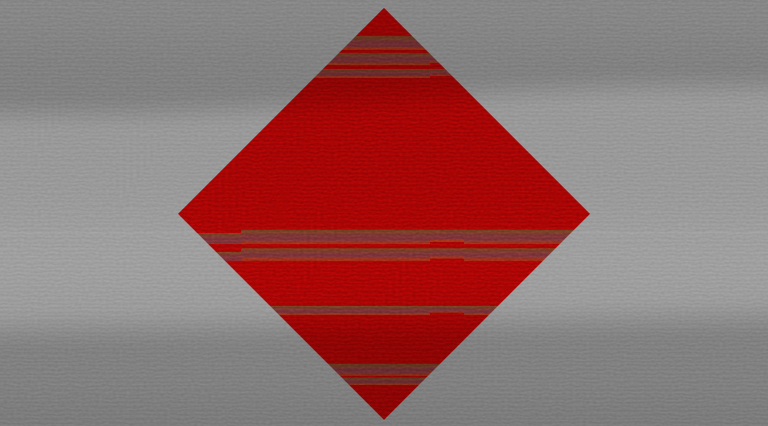
Give the GLSL for this background, as a Shadertoy shader.

```glsl
const vec3 RED = vec3(0.625, 0.018, 0.018);
const vec3 OLIVE = vec3(0.44, 0.24, 0.13);
const vec3 PURPLE = vec3(0.46, 0.19, 0.21);
const vec3 ORANGE = vec3(0.58, 0.19, 0.10);
const int BAND_COUNT = 8;

// Lower and upper edge of each band, in canvas heights
const vec2 BANDS[BAND_COUNT] = vec2[](
    vec2(0.883, 0.915), vec2(0.847, 0.876), vec2(0.817, 0.838),
    vec2(0.427, 0.461), vec2(0.388, 0.417), vec2(0.261, 0.282),
    vec2(0.118, 0.146), vec2(0.096, 0.114));

vec2 gradientAt(vec2 cell) {
    float h = fract(sin(dot(cell, vec2(127.1, 311.7))) * 43758.5);
    return vec2(cos(6.2832 * h), sin(6.2832 * h));
}

float gradientNoise(vec2 p) {
    vec2 i = floor(p), f = fract(p);
    vec2 u = f * f * f * (f * (f * 6.0 - 15.0) + 10.0);
    float a = dot(gradientAt(i), f);
    float b = dot(gradientAt(i + vec2(1, 0)), f - vec2(1, 0));
    float c = dot(gradientAt(i + vec2(0, 1)), f - vec2(0, 1));
    float d = dot(gradientAt(i + vec2(1, 1)), f - vec2(1, 1));
    return mix(mix(a, b, u.x), mix(c, d, u.x), u.y);
}

// Soft-edged interval
float span(float v, float lo, float hi, float blur) {
    return smoothstep(lo - blur, lo + blur, v) * (1.0 - smoothstep(hi - blur, hi + blur, v));
}

// Broad horizontal sheen, slightly tilted
float sheen(vec2 uv) {
    float upper = mix(0.735, 0.80, smoothstep(0.1, 0.9, uv.x));
    float lower = mix(0.225, 0.255, uv.x);
    float rise = smoothstep(lower - 0.055, lower + 0.055, uv.y);
    float fall = 1.0 - smoothstep(upper - 0.05, upper + 0.045, uv.y);
    float light = 0.505 + 0.095 * rise * fall;
    light += 0.025 * smoothstep(0.82, 1.0, uv.y);
    light += 0.025 * exp(-pow((uv.y - 0.39) / 0.12, 2.0));
    light += 0.012 * span(uv.y, 0.448, 0.456, 0.003);
    return light - 0.02 * smoothstep(0.12, 0.0, uv.y);
}

// Wavy woven rows with fine grain
float weave(vec2 p) {
    float wobble = gradientNoise(p * vec2(34.0, 60.0));
    float rows = sin(6.2832 * (p.y * 104.0 + 0.55 * wobble));
    float grain = gradientNoise(p * vec2(125.0, 210.0));
    return 0.35 * rows + 0.9 * grain;
}

// Olive, purple and orange layers, with stepped breaks along x
vec3 addBands(vec3 base, vec2 uv, float blur) {
    float lift = 0.005 * span(uv.x, 0.56, 0.604, 0.0008);
    float left = 1.0 - smoothstep(0.3132, 0.3148, uv.x);
    vec3 col = base;
    for (int i = 0; i < BAND_COUNT; i++) {
        float lo = BANDS[i].x + lift;
        float hi = BANDS[i].y - 0.008 * left;
        float t = (uv.y - lo) / (hi - lo);
        vec3 layer = mix(PURPLE, OLIVE, smoothstep(0.5, 0.95, t));
        float trim = (1.0 - smoothstep(0.14, 0.28, t)) * (1.0 - left);
        layer = mix(layer, ORANGE, trim);
        col = mix(col, layer, span(uv.y, lo, hi, blur));
    }
    return col;
}

void mainImage(out vec4 fragColor, in vec2 fragCoord) {
    vec2 uv = fragCoord / iResolution.xy;
    vec2 p = fragCoord / iResolution.y;
    float pixel = 1.0 / iResolution.y;
    float light = sheen(uv);
    float cloth = weave(p);

    // Brushed grey ground
    vec3 col = vec3(light + 0.035 * cloth);

    // Diamond with striped cloth
    vec2 offset = abs(p - vec2(0.5 * iResolution.x / iResolution.y, 0.498));
    float edge = (offset.x + offset.y - 0.4835) * 0.7071;
    vec3 fabric = addBands(RED, uv, 0.5 * pixel);
    fabric *= mix(1.0, light / 0.57, 0.9) * (1.0 + 0.14 * cloth);
    fabric.gb += 0.012 * max(cloth, 0.0);
    col = mix(col, fabric, 1.0 - smoothstep(-0.7 * pixel, 0.7 * pixel, edge));

    fragColor = vec4(col, 1.0);
}
```
